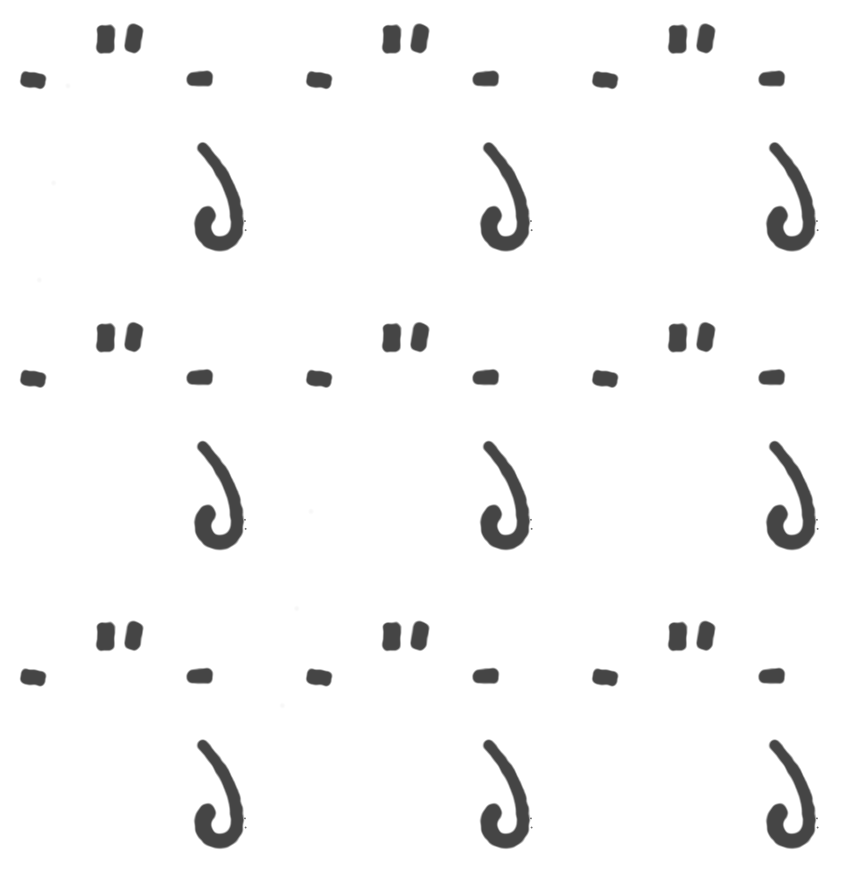
Write a Shadertoy shader that draws this pattern.

```glsl
// Sparse ink marks on white: two upright dashes, two side dashes and a curled
// hook, repeated on a whole-number grid. Each mark is a signed distance, with
// a light noise wobble on its edge and a few specks of wear.

#define REPEATS 3.0
#define CELL vec2(245.0, 256.0)   // drawing units in one repeat
#define INK vec3(0.27)
#define PAPER vec3(1.0)
#define SOFTNESS 1.15             // edge half-width, drawing units
#define WOBBLE 1.1                // edge roughness, drawing units
#define CURL_CENTER vec2(188.3, 194.0)
#define CURL_RADIUS 14.7
#define CURL_HALF_SPAN 1.937      // half the angle swept by the curl
#define FLECK_GRID 120.0
#define FLECK_DENSITY 0.0012

const float PI = 3.14159;
const int STEM_STEPS = 20;

float hash(vec2 p) {
    return fract(sin(dot(p, vec2(12.9898, 78.233))) * 43758.5453);
}

// Value noise whose lattice wraps after the given period.
float wrapNoise(vec2 p, vec2 period) {
    vec2 i = floor(p), f = fract(p);
    f = f * f * (3.0 - 2.0 * f);
    vec2 a = mod(i, period), b = mod(i + 1.0, period);
    return mix(mix(hash(a), hash(vec2(b.x, a.y)), f.x),
               mix(hash(vec2(a.x, b.y)), hash(b), f.x), f.y);
}

// Rounded dash; taper thickens its right end and thins its left.
float dash(vec2 p, vec2 center, vec2 size, float tilt, float corner, float taper) {
    float c = cos(tilt), s = sin(tilt);
    vec2 q = p - center;
    q = vec2(c * q.x + s * q.y, c * q.y - s * q.x);
    size.y += taper * clamp(q.x / size.x, -1.0, 1.0);
    vec2 d = abs(q) - size + corner;
    return length(max(d, 0.0)) + min(max(d.x, d.y), 0.0) - corner;
}

float segment(vec2 p, vec2 a, vec2 b) {
    vec2 ab = b - a;
    return length(p - a - ab * clamp(dot(p - a, ab) / dot(ab, ab), 0.0, 1.0));
}

// Curved stem that widens slightly on its way down to the curl.
float stem(vec2 p) {
    vec2 top = vec2(173.3, 126.5), bend = vec2(204.0, 160.0);
    vec2 foot = CURL_CENTER + vec2(CURL_RADIUS, 0.0);
    vec2 last = top;
    float d = 1e3;
    for (int i = 1; i <= STEM_STEPS; i++) {
        float t = float(i) / float(STEM_STEPS);
        vec2 next = mix(mix(top, bend, t), mix(bend, foot, t), t);
        d = min(d, segment(p, last, next) - mix(4.5, 5.4, t));
        last = next;
    }
    return d;
}

// Open ring, swelling towards its blunt tip.
float curl(vec2 p) {
    vec2 q = p - CURL_CENTER;
    float a = mod(atan(q.y, q.x) - CURL_HALF_SPAN + PI, 2.0 * PI) - PI;
    a = clamp(a, -CURL_HALF_SPAN, CURL_HALF_SPAN) + CURL_HALF_SPAN;
    float thickness = mix(5.4, 7.5, a / (2.0 * CURL_HALF_SPAN));
    return length(q - CURL_RADIUS * vec2(cos(a), sin(a))) - thickness;
}

float marks(vec2 p) {
    float d = dash(p, vec2(90.6, 33.6), vec2(7.5, 12.3), 0.03, 4.6, 0.0);
    d = min(d, dash(p, vec2(114.5, 33.0), vec2(6.9, 12.0), 0.14, 5.6, 0.0));
    d = min(d, dash(p, vec2(28.7, 68.7), vec2(10.7, 6.5), 0.14, 5.0, -0.3));
    d = min(d, dash(p, vec2(171.0, 67.7), vec2(11.0, 6.1), -0.07, 4.8, 0.9));
    return min(d, min(stem(p), curl(p)));
}

void mainImage(out vec4 fragColor, in vec2 fragCoord) {
    vec2 uv = fragCoord / iResolution.xy;
    vec2 p = fract(uv * REPEATS) * CELL;
    p.y = CELL.y - p.y;
    float unitsPerPixel = CELL.y * REPEATS / iResolution.y;
    float edge = max(SOFTNESS, 0.7 * unitsPerPixel);

    // Ink with a slightly rough outline
    vec2 lattice = vec2(49.0, 51.0);
    float d = marks(p) + WOBBLE * (wrapNoise(p / CELL * lattice, lattice) - 0.5);
    float ink = 1.0 - smoothstep(-edge, edge, d);

    // Two stray specks beside the curl
    float speck = min(length(p - vec2(209.8, 189.5)), length(p - vec2(210.4, 197.3)));
    ink = max(ink, 0.75 * (1.0 - smoothstep(0.2, 0.2 + edge, speck)));

    // Faint flecks in the paper
    vec2 g = uv * FLECK_GRID;
    float fleck = step(1.0 - FLECK_DENSITY, hash(floor(g) + 7.0));
    fleck *= 1.0 - smoothstep(0.1, 0.5, length(fract(g) - 0.5));

    fragColor = vec4(mix(PAPER - 0.03 * fleck, INK, ink), 1.0);
}
```
